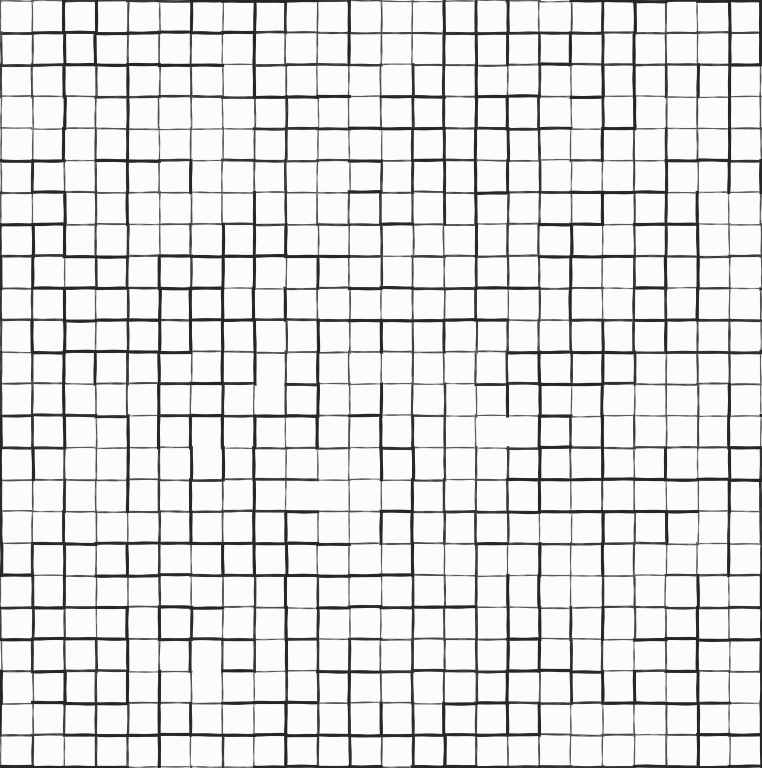
Reproduce this pattern procedurally as a Shadertoy shader.

```glsl
// Hand-ruled square grid whose ink lines vary in weight, position and wear.

#define CELLS 24.0         // repeats across and down
#define EDGE_INSET 0.03    // inset of the border lines, in cells
#define THIN_LINE 0.042    // line widths, in cells
#define THICK_LINE 0.098
#define JITTER 0.045       // sideways shift of a segment, in cells
#define WAVER 0.007        // slow wobble along a line, in cells
#define OVERHANG 0.05      // how far a segment passes its corner
#define MISSING 0.006      // share of segments left out
#define PAPER vec3(0.99)
#define THIN_INK 0.35
#define THICK_INK 0.15

float hash(vec3 p) {
    p = fract(p * vec3(0.1031, 0.1030, 0.0973));
    p += dot(p, p.yzx + 33.33);
    return fract((p.x + p.y) * p.z);
}

// Neighbouring segments share a weight in runs; some break away.
float segmentWeight(float line, float seg, float seed) {
    float runLength = 2.0 + floor(5.0 * hash(vec3(line, 3.0, seed)));
    float start = floor(7.0 * hash(vec3(line, 11.0, seed)));
    float run = floor((seg + start) / runLength);
    float weight = hash(vec3(line, run + 50.0, seed + 5.0));
    float own = hash(vec3(line, seg, seed + 9.0));
    float breaksAway = step(0.82, hash(vec3(line, seg, seed + 13.0)));
    return smoothstep(0.1, 0.8, mix(weight, own, breaksAway));
}

// Darkness of one ruled segment; p.x runs across the line, p.y along it.
float segmentInk(vec2 p, float line, float seg, float seed, float soft) {
    float weight = segmentWeight(line, seg, seed);
    float shift = (hash(vec3(line, seg, seed + 17.0)) - 0.5) * JITTER;
    float phase = 6.2832 * hash(vec3(line, 29.0, seed));
    shift += WAVER * (sin(p.y * 1.7 + phase) + 0.5 * sin(p.y * 5.3 + phase * 2.0));

    float width = mix(THIN_LINE, THICK_LINE, weight);
    width += 0.006 * sin(p.y * 8.0 + phase * 3.0);
    float side = abs(p.x - line - shift) - 0.5 * width;
    float end = abs(p.y - seg - 0.5) - 0.5 - OVERHANG;
    float cover = 1.0 - smoothstep(-soft, soft, max(side, end));

    // Light strokes fade in places
    float fade = sin(p.y * 3.1 + phase) + sin(p.y * 11.0 + phase * 5.0);
    float wear = 0.3 * (1.0 - weight) * smoothstep(0.2, 1.8, fade);
    float present = step(MISSING, hash(vec3(line, seg, seed + 23.0)));
    return present * cover * (1.0 - mix(THIN_INK, THICK_INK, weight)) * (1.0 - wear);
}

// Darkest of the two segments nearest to p on the nearest line.
float ruledLines(vec2 p, float seed, float soft) {
    float line = round(p.x);
    float firstSeg = floor(p.y - 0.5);
    float ink = 0.0;
    for (int k = 0; k < 2; k++) {
        ink = max(ink, segmentInk(p, line, firstSeg + float(k), seed, soft));
    }
    return ink;
}

void mainImage(out vec4 fragColor, in vec2 fragCoord) {
    vec2 uv = fragCoord / iResolution.xy;
    float span = CELLS + 2.0 * EDGE_INSET;
    vec2 grid = uv * span - EDGE_INSET;
    float soft = max(0.6 * span / min(iResolution.x, iResolution.y), 0.018);

    // The offset keeps hash inputs positive at the border
    vec2 p = grid + 2.0;
    float ink = max(ruledLines(p, 101.0, soft), ruledLines(p.yx, 211.0, soft));
    fragColor = vec4(PAPER * (1.0 - ink), 1.0);
}
```
